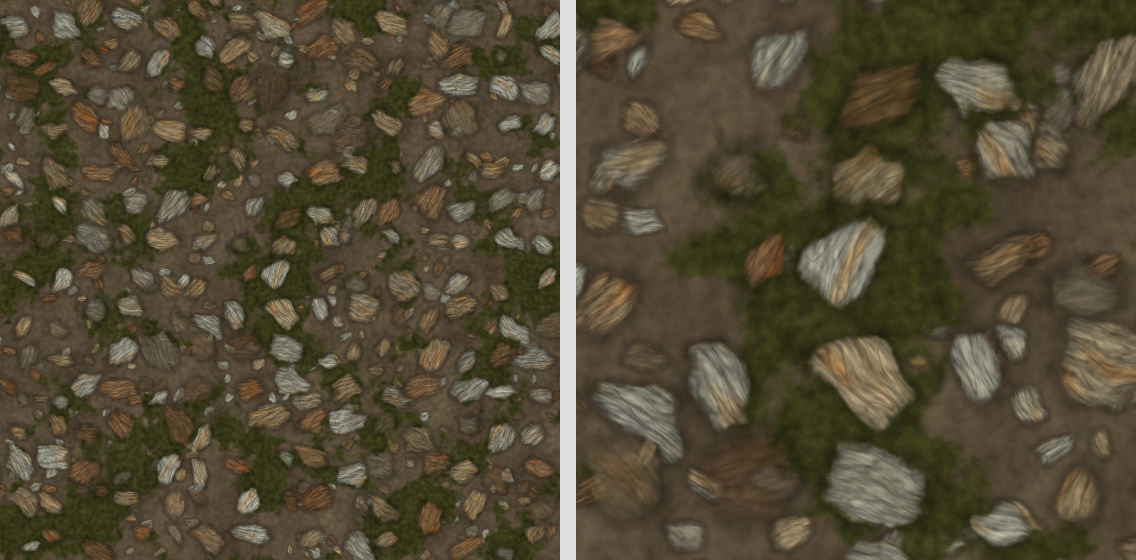
Left, the full canvas; right, a detail of the centre.
Write a WebGL 2 fragment shader that draws this texture.

```glsl
#version 300 es
precision highp float;

uniform vec2 u_resolution;
out vec4 fragColor;

#define STONE_GRID 15.0
#define PEBBLE_GRID 36.0
#define PEBBLE_DENSITY 0.35
#define MOSS_SCALE 7.0
#define MOSS_LEVEL 0.06
#define DIRT_DARK vec3(0.27, 0.225, 0.165)
#define DIRT_LIGHT vec3(0.40, 0.345, 0.265)
#define MOSS_DARK vec3(0.135, 0.14, 0.055)
#define MOSS_LIGHT vec3(0.30, 0.31, 0.13)
#define STONE_GREY vec3(0.60, 0.595, 0.53)
#define STONE_TAN vec3(0.54, 0.47, 0.345)
#define STONE_BROWN vec3(0.45, 0.335, 0.22)

const float TAU = 6.28318;
const int SIDES = 7;

struct Stone {
    float dist;   // signed distance in cell units
    vec2 local;   // position in the rotated frame of the stone
    vec4 seed;
};

vec4 hash4(vec2 p) {
    vec4 q = fract(p.xyxy * vec4(0.1031, 0.1030, 0.0973, 0.1099));
    q += dot(q, q.wzxy + 33.33);
    return fract((q.xxyz + q.yzzw) * q.zywx);
}

float cornerDot(vec2 cell, vec2 offset) {
    float angle = TAU * hash4(cell).x;
    return dot(vec2(cos(angle), sin(angle)), offset);
}

float gradientNoise(vec2 p) {
    vec2 i = floor(p), f = p - i;
    vec2 w = f * f * f * (f * (f * 6.0 - 15.0) + 10.0);
    vec2 e = vec2(1.0, 0.0);
    float low = mix(cornerDot(i, f), cornerDot(i + e, f - e), w.x);
    float high = mix(cornerDot(i + e.yx, f - e.yx), cornerDot(i + 1.0, f - 1.0), w.x);
    return mix(low, high, w.y);
}

float fbm(vec2 p) {
    float sum = 0.0, amplitude = 1.0;
    for (int i = 0; i < 4; i++) {
        sum += amplitude * gradientNoise(p);
        p = mat2(1.6, 1.2, -1.2, 1.6) * p + 17.3;
        amplitude *= 0.5;
    }
    return sum;
}

float smoothMax(float a, float b, float k) {
    float h = max(k - abs(a - b), 0.0) / k;
    return max(a, b) + 0.25 * h * h * k;
}

// Rounded irregular polygon with random side directions and offsets
float polygonDistance(vec2 p, float size, vec2 cell) {
    float d = -1.0;
    for (int k = 0; k < SIDES; k++) {
        vec4 h = hash4(cell + 31.7 * float(k + 1));
        float angle = TAU * (float(k) + 0.75 * h.x) / float(SIDES);
        float side = dot(p, vec2(cos(angle), sin(angle))) - size * mix(0.72, 1.1, h.y);
        d = smoothMax(d, side, 0.07);
    }
    return d;
}

// Nearest stone on a jittered grid, kept apart from its neighbours
Stone nearestStone(vec2 p, float density) {
    Stone best = Stone(9.0, vec2(0.0), vec4(0.0));
    float second = 9.0;
    for (int y = -1; y <= 1; y++)
    for (int x = -1; x <= 1; x++) {
        vec2 cell = floor(p) + vec2(x, y);
        vec4 h = hash4(cell + 5.3), seed = hash4(cell + 91.7);
        if (seed.w > density) continue;
        float angle = (h.z - 0.5) * 2.4;
        float c = cos(angle), s = sin(angle);
        vec2 local = mat2(c, -s, s, c) * (p - cell - 0.5 - 0.65 * (h.xy - 0.5));
        local *= vec2(0.87, mix(1.05, 1.5, seed.z));
        float d = polygonDistance(local, mix(0.23, 0.50, h.w), cell);
        second = min(second, max(d, best.dist));
        if (d < best.dist) best = Stone(d, local, seed);
    }
    best.dist = max(best.dist, 0.04 - 0.5 * (second - best.dist));
    return best;
}

vec3 stoneColor(Stone stone, float scale) {
    vec3 base = mix(STONE_BROWN, STONE_TAN, smoothstep(0.05, 0.45, stone.seed.x));
    base = mix(base, STONE_GREY, smoothstep(0.5, 0.75, stone.seed.x));
    vec2 q = stone.local * vec2(2.8, 6.5) * scale + stone.seed.xy * 60.0;
    float strata = fbm(q);
    float relief = strata - fbm(q + vec2(-0.12, 0.25));
    float crack = smoothstep(0.09, 0.0, abs(gradientNoise(q * 0.6 + 8.0)));
    float stain = gradientNoise(q * 0.45 + 40.0);
    base *= mix(vec3(1.0), vec3(1.08, 0.93, 0.76), smoothstep(0.0, 0.5, stain));
    float shade = mix(0.82, 1.04, stone.seed.y) + 0.2 * strata + 0.35 * relief;
    return base * (shade - 0.22 * crack * smoothstep(-0.1, 0.4, strata + 0.2));
}

vec3 paintStones(vec3 ground, vec2 uv, float grid, float density, float moss) {
    vec2 p = uv * grid + 0.12 * gradientNoise(uv * grid * 1.7);
    Stone stone = nearestStone(p, density);
    float edge = stone.dist + 0.045 * fbm(uv * grid * 5.0) + 0.05 * moss;
    float blur = 0.0022 * grid + 0.6 * grid / u_resolution.y;
    float cover = smoothstep(blur, -blur, edge);
    float buried = mix(0.4, 1.0, smoothstep(0.0, 0.45, stone.seed.z));
    buried *= 1.0 - 0.35 * smoothstep(0.0, 0.6, fbm(uv * 9.0 + 70.0));
    float rim = 1.0 - 0.22 * smoothstep(-0.13, 0.0, edge);
    ground *= 1.0 - 0.22 * smoothstep(0.18, 0.0, edge);
    return mix(ground, stoneColor(stone, STONE_GRID / grid + 0.25) * rim, cover * buried);
}

void main() {
    vec2 uv = gl_FragCoord.xy / u_resolution.y;
    float grain = fbm(uv * 110.0);

    // Bare earth
    float soil = fbm(uv * 11.0 + 3.0) + 0.5 * fbm(uv * 45.0);
    vec3 color = mix(DIRT_DARK, DIRT_LIGHT, clamp(0.5 + 0.65 * soil, 0.0, 1.0));
    color *= 1.0 + 0.16 * grain;

    // Moss with tufted borders
    float patches = fbm(uv * MOSS_SCALE + 21.0) + 0.28 * fbm(uv * 42.0);
    float moss = smoothstep(MOSS_LEVEL - 0.06, MOSS_LEVEL + 0.16, patches);
    float tufts = 0.42 + 0.45 * grain + 0.25 * fbm(uv * 32.0 + 9.0);
    vec3 mossColor = mix(MOSS_DARK, MOSS_LIGHT, clamp(tufts, 0.0, 1.2));

    // Layers from small to large
    color = paintStones(color, uv, PEBBLE_GRID, PEBBLE_DENSITY, moss);
    color = mix(color, mossColor, 0.93 * moss);
    color = paintStones(color, uv, STONE_GRID, 0.96, moss);
    fragColor = vec4(color, 1.0);
}
```
